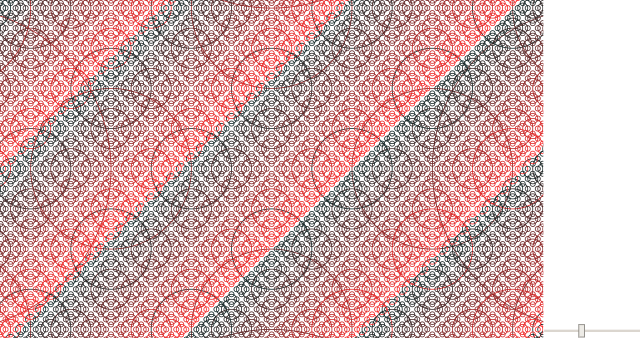
Give the GLSL for this pattern, as a Shadertoy shader.

```glsl
// Nested rings on ever finer checkerboards, tinted in diagonal black-to-red bands, beside a slider.

// Share of a pixel covered by a line of the given width at signed distance d.
float lineCover(float d, float width, float pixel) {
    float h = 0.5 * width, e = 0.5 * pixel;
    return clamp((min(d + e, h) - max(d - e, -h)) / pixel, 0.0, 1.0);
}

float boxDistance(vec2 p, vec2 halfSize) {
    vec2 d = abs(p) - halfSize;
    return length(max(d, 0.0)) + min(max(d.x, d.y), 0.0);
}

float fillCover(float d, float pixel) {
    return clamp(0.5 - d / pixel, 0.0, 1.0);
}

// Each ring carries four half-size rings on its rim, so the centres of one
// size fill the odd squares of a grid whose step is the ring diameter.
vec3 ringFractal(vec2 p, float pixel) {
    vec3 color = vec3(1.0);
    float radius = 192.8;
    for (int level = 0; level < 7; level++) {
        // Along the diagonals the centres form a plain square grid
        vec2 diagonal = vec2(p.x + p.y, p.x - p.y) / (2.0 * radius);
        vec2 cell = 2.0 * floor(0.5 * diagonal) + 1.0;
        vec2 center = radius * vec2(cell.x + cell.y, cell.x - cell.y);

        // One tint per ring, taken from the position of its centre
        float ramp = fract((center.x + center.y - 96.4) / 208.6 + 0.004);
        vec3 ink = vec3(ramp, 0.12, 0.12);

        float d = length(p - center) - radius;
        color = mix(color, ink, lineCover(d, 0.92, pixel));
        radius *= 0.5;
    }
    return color;
}

// Thin track with an upright handle.
vec3 slider(vec2 p, float pixel) {
    vec3 color = vec3(1.0);
    float track = boxDistance(p - vec2(711.0, 397.0), vec2(58.0, 1.4));
    color = mix(color, vec3(0.86, 0.84, 0.81), fillCover(track, pixel));
    float handle = boxDistance(p - vec2(698.0, 397.0), vec2(4.0, 8.0));
    color = mix(color, vec3(0.55, 0.54, 0.52), fillCover(handle, pixel));
    return mix(color, vec3(0.93, 0.92, 0.90), fillCover(handle + 1.1, pixel));
}

void mainImage(out vec4 fragColor, in vec2 fragCoord) {
    // Canvas is 768 units wide, with y running down from the top
    float pixel = 768.0 / iResolution.x;
    vec2 p = vec2(fragCoord.x, iResolution.y - fragCoord.y) * pixel;

    vec3 rings = ringFractal(p - vec2(326.0, 202.5), pixel);
    vec3 color = mix(slider(p, pixel), rings, fillCover(p.x - 652.0, pixel));
    fragColor = vec4(color, 1.0);
}
```
